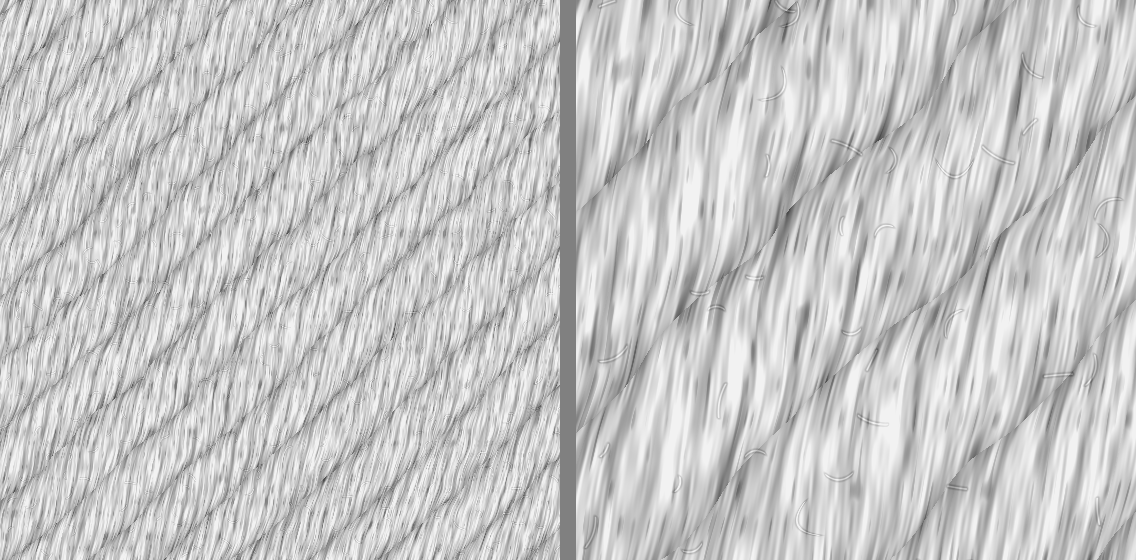
Left, the full canvas; right, a detail of the centre.
A WebGL 1 fragment shader for this texture:

```glsl
precision highp float;
// Pale twisted rope: diagonal strands, eight down and nearly eight across, each
// wound from steep, gently curved plies. Stretched noise gives the fibres, soft
// grooves part the strands, and short curled hairs lie loose on top.
uniform vec2 u_resolution;

float hash(vec2 p) {
  return fract(sin(dot(p, vec2(127.1, 311.7))) * 43758.5);
}

float noise(vec2 p) {
  vec2 i = floor(p), f = fract(p);
  f = f * f * (3.0 - 2.0 * f);
  return mix(mix(hash(i), hash(i + vec2(1.0, 0.0)), f.x),
             mix(hash(i + vec2(0.0, 1.0)), hash(i + 1.0), f.x), f.y);
}

// Light core with a dark rim for every loose hair near p.
float looseHairs(vec2 p, float pixel) {
  const float GRID = 24.0;
  vec2 cell = floor(p * GRID);
  float tone = 0.0;
  for (int j = -1; j <= 1; j++) {
    for (int i = -1; i <= 1; i++) {
      vec2 id = cell + vec2(float(i), float(j));
      vec2 centre = (id + vec2(hash(id + 3.1), hash(id + 7.7))) / GRID;
      float angle = 6.2832 * hash(id + 11.3);
      float c = cos(angle), s = sin(angle);
      vec2 q = mat2(c, -s, s, c) * (p - centre);
      q.y += (hash(id + 17.9) - 0.5) * 170.0 * q.x * q.x;
      float halfLength = mix(0.004, 0.011, hash(id + 23.5));
      float d = length(vec2(max(abs(q.x) - halfLength, 0.0), q.y));
      float core = 1.0 - smoothstep(0.0, 0.0006 + 0.6 * pixel, d);
      float rim = 1.0 - smoothstep(0.0006, 0.0016 + pixel, d);
      tone += step(0.35, hash(id + 29.2)) * (0.22 * core - 0.14 * rim);
    }
  }
  return tone;
}

void main() {
  vec2 p = gl_FragCoord.xy / u_resolution.y;
  float pixel = 1.0 / u_resolution.y;

  // Strands: integer steps of s are the slightly uneven grooves.
  float s = 8.0 * p.y - 7.7 * p.x + 0.26
          + 0.16 * (noise(p * 7.0) - 0.5) + 0.14 * (noise(p * 25.0) - 0.5);
  float strand = floor(s);
  float v = fract(s) - 0.5;
  float edge = 0.5 - abs(v);

  // Ply coordinate: steep mid-strand, leaning a little more at both ends.
  float lean = 0.036 + 0.035 * (noise(p * 5.0 + 40.0) - 0.5);
  float u = p.x - lean * v - 0.05 * v * v * v
          + 0.006 * (noise(p * vec2(14.0, 10.0) + 9.0) - 0.5)
          + 0.37 * hash(vec2(strand, 5.0));

  // Plies: bundles of differing tone with dark seams of varying strength.
  float ply = u * 33.0 + 0.3 * (noise(vec2(u * 20.0, p.y * 7.0)) - 0.5);
  float seam = 0.5 - abs(fract(ply) - 0.5);
  float seamDepth = noise(vec2(floor(ply + 0.5) * 3.7, p.y * 18.0 + strand));
  float tone = 0.874 - 0.2 * (0.4 + 0.7 * seamDepth) * (1.0 - smoothstep(0.0, 0.28, seam));
  tone += 0.02 * (hash(vec2(floor(ply), strand)) - 0.5);

  // Fibres: streaks at three widths, more upright than the plies, and flecks.
  float fibre = u + 0.013 * v;
  tone += 0.03 * (noise(vec2(fibre * 95.0, p.y * 12.0)) - 0.5);
  tone += 0.15 * (noise(vec2(fibre * 250.0, p.y * 36.0) + 31.0) - 0.5);
  tone += 0.28 * (noise(vec2(fibre * 440.0, p.y * 48.0) + 67.0) - 0.5);
  float fleck = noise(vec2(fibre * 400.0, p.y * 48.0) + 83.0);
  tone -= 0.17 * smoothstep(0.72, 0.95, fleck);

  tone += looseHairs(p, pixel);

  // Grooves: a narrow crease inside a broad rounded shade.
  float depth = mix(0.7, 1.2, noise(p * 20.0 + 50.0));
  tone -= 0.145 * depth * exp(-13.0 * edge);
  tone -= 0.045 * (1.0 - smoothstep(0.0, 0.36, edge - 0.05 * v));

  gl_FragColor = vec4(vec3(clamp(tone, 0.3, 0.95)), 1.0);
}
```
